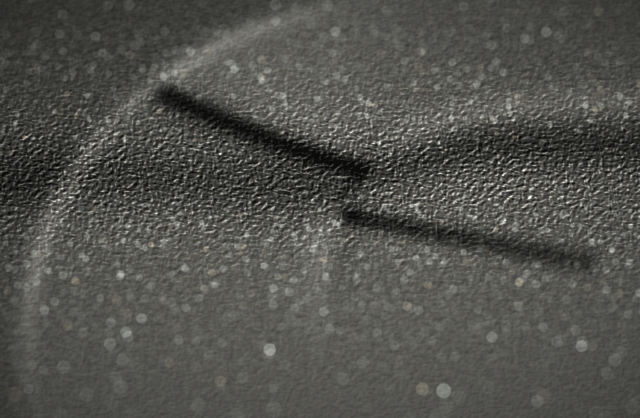
Give the GLSL for this texture, as a Shadertoy shader.

```glsl
// Grainy dark leather seen at a low angle with a shallow depth of field.
// Soft strokes model an embossed arc, two grooves and a raised fold, while
// slope-lit gradient noise and lens discs blur away from the focus line.

const float FOCUS_Y = 0.585;        // height of the sharpest line
const float FOCUS_DEPTH = 0.17;     // falloff of sharp grain
const float GRAIN_SCALE = 88.0;
const float GRAIN_STRENGTH = 0.42;
const float SPARKLE_STRENGTH = 0.55;
const float BLUR_GROWTH = 0.026;    // disc radius gained per unit of defocus
const float GLINT_STRENGTH = 0.36;
const vec2 ARC_CENTER = vec2(0.95, 0.20);
const vec2 ARC_RADII = vec2(0.895, 0.80);
const vec2 LIGHT_STEP = vec2(-0.0032, 0.0034);
const vec3 LEATHER_TINT = vec3(1.0, 0.995, 0.945);

vec2 hash2(vec2 p) {
    vec3 q = fract(p.xyx * vec3(0.1031, 0.1030, 0.0973));
    q += dot(q, q.yzx + 33.33);
    return fract((q.xx + q.yz) * q.zy);
}

float cornerSlope(vec2 cell, vec2 offset) {
    float angle = 6.2832 * hash2(cell).x;
    return dot(vec2(cos(angle), sin(angle)), offset);
}

float gradientNoise(vec2 p) {
    vec2 i = floor(p), f = fract(p);
    vec2 u = f * f * f * (f * (f * 6.0 - 15.0) + 10.0);
    vec2 e = vec2(1.0, 0.0);
    return mix(mix(cornerSlope(i, f), cornerSlope(i + e, f - e), u.x),
               mix(cornerSlope(i + e.yx, f - e.yx), cornerSlope(i + e.xx, f - e.xx), u.x), u.y);
}

float bell(float d, float width) {
    return exp(-d * d / (width * width));
}

// x: distance from the segment, y: position along it from 0 to 1
vec2 segment(vec2 p, vec2 a, vec2 b) {
    vec2 ab = b - a;
    float t = clamp(dot(p - a, ab) / dot(ab, ab), 0.0, 1.0);
    return vec2(length(p - a - ab * t), t);
}

// Large-scale light and shadow of the embossed surface
float reliefTone(vec2 p) {
    float tone = mix(0.345, 0.325, smoothstep(0.0, 0.9, p.y));

    // Broad arc: darker outside, bright along its rim
    vec2 q = (p - ARC_CENTER) / ARC_RADII;
    float rim = (length(q) - 1.0) * 0.82;
    float rimEnd = 1.0 - smoothstep(0.55, 0.92, p.x);
    float rimFade = smoothstep(0.02, 0.42, p.y) * rimEnd;
    float rimGap = 1.0 - 0.8 * bell(p.y - 0.71, 0.04);
    tone -= 0.05 * smoothstep(-0.01, 0.05, rim) * rimEnd;
    tone += (0.025 * rimEnd + 0.115 * rimFade * rimGap) * bell(rim + 0.012, 0.023);

    // Lit panel above the upper groove
    float panel = smoothstep(0.0, 0.06, p.y - 0.93 + 0.396 * p.x);
    tone += 0.055 * panel * mix(1.0, smoothstep(0.03, -0.04, rim), rimEnd)
          * smoothstep(1.25, 0.6, p.x);

    // Raised fold on the right with a shaded underside
    float foldY = 0.76 - 0.17 * exp(-max(p.x - 0.86, 0.0) * 6.0);
    float right = smoothstep(0.83, 1.03, p.x);
    tone += 0.09 * right * bell(p.y - foldY, 0.038);
    float under = mix(0.600, 0.655, smoothstep(0.86, 1.2, p.x));
    tone -= 0.15 * smoothstep(0.80, 0.92, p.x) * bell(p.y - under, 0.058);

    // Shaded trough on the left
    float troughY = 0.565 + 0.018 * sin(p.x * 6.5);
    tone -= 0.12 * smoothstep(0.93, 0.72, p.x) * bell(p.y - troughY, 0.078);
    tone -= 0.05 * smoothstep(0.25, 0.45, p.x) * smoothstep(0.95, 0.8, p.x)
          * bell(p.y - 0.90 + 0.396 * p.x, 0.07);

    // Faint upright crease under the meeting point
    float creaseX = 0.755 + 0.06 * (p.y - 0.2);
    float creaseFade = smoothstep(0.10, 0.46, p.y) * smoothstep(0.53, 0.44, p.y);
    tone += 0.075 * creaseFade * bell(p.x - creaseX, 0.035);
    tone -= 0.045 * creaseFade * bell(p.x - creaseX - 0.06, 0.03);

    // Dark grooves and the pinch joining them
    vec2 upper = segment(p + vec2(0.0, 0.012 * sin(p.x * 6.5 - 2.5)),
                         vec2(0.395, 0.775), vec2(0.85, 0.600));
    vec2 lower = segment(p, vec2(0.84, 0.482), vec2(1.40, 0.373));
    vec2 pinch = segment(p, vec2(0.82, 0.53), vec2(0.88, 0.60));
    tone -= 0.215 * bell(upper.x, mix(0.031, 0.022, upper.y));
    tone -= 0.225 * bell(lower.x, mix(0.024, 0.029, lower.y)) * mix(1.0, 0.72, lower.y);
    tone -= 0.08 * bell(pinch.x, 0.017);
    return tone;
}

float grainHeight(vec2 p) {
    vec2 q = p * vec2(0.95, 1.2) * GRAIN_SCALE;
    q += 0.5 * gradientNoise(q * 0.35);
    return gradientNoise(q) + 0.5 * gradientNoise(q.yx * 1.7 + 17.0);
}

// Scattered reflections, spread into discs by defocus
vec3 glints(vec2 p, float cellSize, float density) {
    vec3 sum = vec3(0.0);
    vec2 base = floor(p / cellSize);
    float soft = 0.8 / iResolution.y + 0.0008;
    for (int y = -1; y <= 1; y++)
    for (int x = -1; x <= 1; x++) {
        vec2 cell = base + vec2(x, y);
        vec2 pick = hash2(cell + 71.0 * cellSize);
        vec2 center = (cell + hash2(cell + 19.7)) * cellSize;
        float radius = 0.0024 + BLUR_GROWTH * abs(center.y - FOCUS_Y) * (0.65 + 0.5 * pick.y);
        float disc = 1.0 - smoothstep(radius - soft, radius + soft, length(p - center));
        vec3 tint = mix(vec3(0.95, 1.0, 0.97), vec3(1.0, 0.86, 0.66), step(0.88, fract(pick.y * 7.3)));
        sum += tint * disc * step(pick.x, density) * (0.25 + 0.75 * pick.y * pick.y);
    }
    return sum;
}

void mainImage(out vec4 fragColor, in vec2 fragCoord) {
    vec2 p = fragCoord / iResolution.y;
    vec2 uv = fragCoord / iResolution.xy;
    float defocus = abs(p.y - FOCUS_Y);
    float sharp = bell(defocus, FOCUS_DEPTH);
    float tone = reliefTone(p);
    float lit = smoothstep(0.06, 0.30, tone);

    // Slope-lit grain, with a coarser mottling where it is blurred
    float slope = grainHeight(p) - grainHeight(p + LIGHT_STEP);
    float mottle = gradientNoise(p * vec2(50.0, 60.0)) + 0.7 * gradientNoise(p * 105.0);
    float facet = max(slope - 0.22, 0.0);
    tone += GRAIN_STRENGTH * slope * (0.13 + 0.87 * sharp) * (0.3 + 1.5 * max(tone, 0.0));
    tone += SPARKLE_STRENGTH * facet * sharp * (0.3 + 0.7 * lit);
    tone += 0.065 * mottle * (1.0 - 0.6 * sharp) * smoothstep(0.9, 0.2, defocus);
    vec3 color = max(tone, 0.04) * LEATHER_TINT;

    // Fine sparkle near focus, larger sparse discs elsewhere
    color += GLINT_STRENGTH * lit * (glints(p, 0.016, 0.24) * bell(defocus, 0.24)
           + glints(p, 0.038, 0.32) * bell(defocus, 0.42) * 0.75
           + glints(p, 0.085, 0.28) * 0.55);

    vec2 edge = uv - vec2(0.52, 0.46);
    color *= 1.10 - 0.80 * dot(edge, edge);
    fragColor = vec4(clamp(color, 0.0, 1.0), 1.0);
}
```
